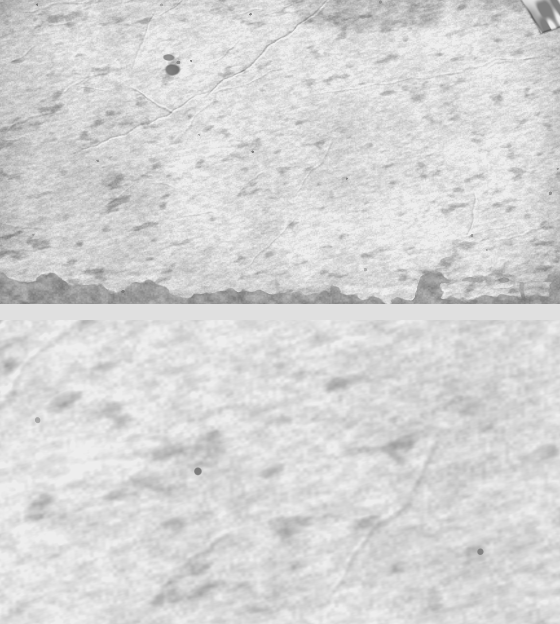
Top, the full canvas; bottom, a detail of the centre.
This texture is drawn by a WebGL 2 fragment shader. Its source:

```glsl
#version 300 es
precision highp float;

uniform vec2 u_resolution;
out vec4 outColor;

const float PAPER_TONE = 0.893;
const float PAPER_MAX = 0.935;
const float CLOUD_AMOUNT = 0.13;
const float STAIN_AMOUNT = 0.13;
const float FIBRE_AMOUNT = 0.20;
const float GRAIN_AMOUNT = 0.075;
const float FLECK_AMOUNT = 0.17;
const float CREASE_WIDTH = 0.0032;
const float CREASE_AMOUNT = 0.11;
const float PEEL_TONE = 0.58;
const float BLOT_TONE = 0.47;
const int CREASE_COUNT = 26;
const int SPECK_COUNT = 16;

float hash(vec2 p) {
    vec3 q = fract(vec3(p.xyx) * 0.1031);
    q += dot(q, q.yzx + 33.33);
    return fract((q.x + q.y) * q.z);
}

vec2 hash2(float n) {
    return vec2(hash(vec2(n, 3.7)), hash(vec2(n, 19.3)));
}

float noise(vec2 p) {
    vec2 i = floor(p), f = fract(p);
    f = f * f * (3.0 - 2.0 * f);
    float low = mix(hash(i), hash(i + vec2(1, 0)), f.x);
    float high = mix(hash(i + vec2(0, 1)), hash(i + vec2(1, 1)), f.x);
    return mix(low, high, f.y);
}

float fbm(vec2 p) {
    float sum = 0.0, gain = 0.52;
    for (int i = 0; i < 4; i++) {
        sum += gain * noise(p);
        p = mat2(1.6, 0.7, -0.7, 1.6) * p + 17.0;
        gain *= 0.53;
    }
    return sum;
}

float glow(vec2 p, vec2 center, vec2 size) {
    vec2 q = (p - center) / size;
    return exp(-dot(q, q));
}

float box(vec2 p, vec2 center, vec2 halfSize) {
    vec2 q = abs(p - center) - halfSize;
    return length(max(q, 0.0)) + min(max(q.x, q.y), 0.0);
}

// Paired light and dark ridge that fades at both ends
float crease(vec2 p, vec2 a, vec2 b) {
    vec2 d = b - a, r = p - a;
    float t = dot(r, d) / dot(d, d);
    float side = dot(r, normalize(vec2(-d.y, d.x))) / CREASE_WIDTH;
    float fade = smoothstep(0.0, 0.15, t) * (1.0 - smoothstep(0.85, 1.0, t));
    return fade * (0.7 * exp(-(side - 0.8) * (side - 0.8)) - exp(-(side + 0.8) * (side + 0.8)));
}

float blot(vec2 p, vec2 center, vec2 size) {
    float d = length((p - center) / size) - 1.0;
    return 1.0 - smoothstep(-0.22, 0.22, d);
}

void main() {
    vec2 p = gl_FragCoord.xy / u_resolution.y;
    float width = u_resolution.x / u_resolution.y;
    vec2 warp = vec2(fbm(p * 11.0), fbm(p * 11.0 + 40.0)) - 0.5;
    vec2 w = p + warp * 0.045;
    float mottle = fbm(p * vec2(38.0, 52.0) + 9.0) - 0.5;

    // Paper: clouds, slanted fibres, grain and flecks
    vec2 slant = mat2(0.97, -0.24, 0.24, 0.97) * p;
    float tone = PAPER_TONE;
    tone += (fbm(p * 2.3 + 5.0) - 0.5) * CLOUD_AMOUNT;
    tone += (fbm(p * 8.0 + 70.0) - 0.5) * STAIN_AMOUNT;
    tone += (fbm(slant * vec2(50.0, 125.0)) - 0.5) * FIBRE_AMOUNT;
    tone += (noise(p * 235.0) - 0.5) * GRAIN_AMOUNT;
    tone -= smoothstep(0.60, 0.84, fbm(slant * vec2(20.0, 38.0) + 31.0)) * FLECK_AMOUNT;

    // Worn borders and broad stains
    tone -= 0.14 * exp(-p.x / 0.15) + 0.13 * exp((p.x - width) / 0.12);
    tone -= 0.10 * exp(-p.y / 0.13) + 0.05 * exp((p.y - 1.0) / 0.08);
    tone -= 0.055 * glow(w, vec2(1.25, 0.52), vec2(0.36, 0.19));
    tone -= 0.050 * glow(w, vec2(0.22, 0.40), vec2(0.38, 0.20));
    tone -= (0.11 - mottle * 0.2) * (1.0 - smoothstep(-0.02, 0.025, box(w, vec2(1.21, 0.98), vec2(0.24, 0.07))));
    tone -= 0.12 * (1.0 - smoothstep(-0.01, 0.02, box(w, vec2(1.66, 0.99), vec2(0.06, 0.02)) + mottle * 0.06));

    // Long folds, then scattered short creases
    float folds = 1.3 * crease(w, vec2(1.12, 1.02), vec2(0.65, 0.655));
    folds += crease(w, vec2(0.74, 0.715), vec2(0.22, 0.48));
    folds += crease(w, vec2(0.43, 0.72), vec2(0.58, 0.625));
    folds += 0.6 * crease(w, vec2(0.52, 0.97), vec2(0.42, 0.75));
    folds += 0.6 * crease(w, vec2(1.00, 0.68), vec2(1.84, 0.84));
    folds += 0.7 * crease(w, vec2(1.57, 0.37), vec2(1.54, 0.21));
    for (int i = 0; i < CREASE_COUNT; i++) {
        vec2 r = hash2(float(i) + 1.5), s = hash2(float(i) + 80.5);
        float angle = mix(-0.45, 0.95, s.x);
        vec2 start = vec2(r.x * r.x * width, r.y);
        folds += 0.55 * crease(w, start, start + vec2(cos(angle), sin(angle)) * mix(0.07, 0.28, s.y));
    }
    tone += folds * CREASE_AMOUNT;

    // Flattened wrinkles above the lower edge
    vec2 wrinkle = w * vec2(7.0, 48.0);
    float relief = noise(wrinkle) - noise(wrinkle + vec2(0.0, 0.3));
    tone += relief * 0.17 * (1.0 - smoothstep(0.08, 0.24, p.y));
    tone = min(tone, PAPER_MAX);

    // Peeled lower edge with a pale flake at the right
    float reach = 0.028 + 0.045 * (1.0 - smoothstep(0.30, 0.40, p.x));
    reach += 0.065 * smoothstep(1.35, 1.40, p.x) + 0.05 * glow(p, vec2(0.48, p.y), vec2(0.07, 1.0));
    float rough = (fbm(p * 12.0 + 3.0) - 0.5) * 0.11 + mottle * 0.025;
    float peel = smoothstep(-0.004, 0.005, reach + rough - p.y);
    float flake = 1.0 - smoothstep(-0.004, 0.005, box(w, vec2(1.63, 0.05), vec2(0.18, 0.027)) + mottle * 0.03);
    float crack = 1.0 - smoothstep(0.003, 0.009, abs(w.x - 1.72 + 0.3 * (w.y - 0.05)));
    peel *= 1.0 - flake * (1.0 - crack);
    tone = mix(tone, PEEL_TONE + mottle * 0.30 + (noise(p * 190.0) - 0.5) * 0.08, peel * 0.9);

    // Blots and specks
    vec2 b = p + warp * 0.018;
    float ink = blot(b, vec2(0.565, 0.773), vec2(0.024, 0.018));
    ink = max(ink, 0.8 * blot(b, vec2(0.555, 0.814), vec2(0.018, 0.010)));
    ink = max(ink, 0.7 * blot(b, vec2(0.585, 0.797), vec2(0.006)));
    for (int i = 0; i < SPECK_COUNT; i++) {
        vec2 r = hash2(float(i) + 200.5), s = hash2(float(i) + 260.5);
        ink = max(ink, mix(0.4, 0.95, s.y) * blot(b, r * vec2(width, 1.0), vec2(mix(0.003, 0.006, s.x * s.x))));
    }
    tone = mix(tone, BLOT_TONE + mottle * 0.1, ink);

    // Torn glossy corner
    vec2 c = p - vec2(width, 1.0);
    float tear = min(dot(c, vec2(0.86, 0.51)) + 0.107, c.y + 0.09 - 0.28 * c.x) + warp.x * 0.018;
    float sheen = noise(vec2(dot(c, vec2(0.86, 0.51)) * 60.0, dot(c, vec2(-0.51, 0.86)) * 16.0) + 50.0);
    float gloss = mix(0.50, 0.93, smoothstep(0.25, 0.65, sheen));
    tone = mix(tone, gloss, smoothstep(-0.003, 0.004, tear));
    tone -= 0.22 * exp(-tear * tear / 0.00002);

    outColor = vec4(vec3(clamp(tone, 0.0, 1.0)), 1.0);
}
```
